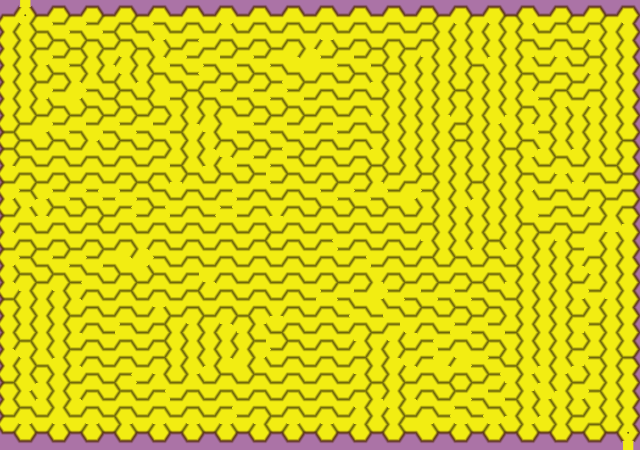
A Shadertoy shader for this pattern:

```glsl
// Yellow hexagonal maze with long zigzag corridors on a mauve ground
#define ROWS_IN_VIEW 26.95
#define COLUMN_PITCH 1.003
#define ORIGIN vec2(0.51, 0.415)
#define COLS 38
#define ROWS 26
#define LINE_SOFT 0.17
#define STRAY 0.055
#define BUBBLES 0.36
#define PAPER vec3(0.95, 0.93, 0.07)
#define GROUND vec3(0.67, 0.45, 0.65)
#define INK vec3(0.39, 0.36, 0.04)
#define RIM_INK vec3(0.36, 0.20, 0.10)

// Blocks of upright corridors: first column, first row, last column, last row
const ivec4 UPRIGHT[12] = ivec4[12](
    ivec4(0, 0, 1, 6), ivec4(5, 2, 8, 4), ivec4(11, 5, 12, 9),
    ivec4(23, 2, 25, 9), ivec4(26, 0, 30, 14), ivec4(36, 0, 37, 8),
    ivec4(33, 5, 35, 8), ivec4(22, 19, 23, 24), ivec4(0, 16, 3, 23),
    ivec4(10, 18, 14, 21), ivec4(31, 13, 33, 24), ivec4(36, 11, 37, 24));

float hash(vec2 p) {
    vec3 q = fract(p.xyx * vec3(0.1031, 0.1030, 0.0973));
    q += dot(q, q.yzx + 33.33);
    return fract((q.x + q.y) * q.z);
}

// Odd columns hold one more cell than even ones
bool inMaze(ivec2 c) {
    return c.x >= 0 && c.x < COLS && c.y >= 0 && c.y < ROWS - 1 + (c.x & 1);
}

// -1 outside, 0 for level corridors, otherwise the upright block number
int region(ivec2 c) {
    if (!inMaze(c)) return -1;
    for (int i = 0; i < 12; i++) {
        ivec4 b = UPRIGHT[i];
        if (c.x >= b.x && c.y >= b.y && c.x <= b.z && c.y <= b.w) return i + 1;
    }
    return 0;
}

// Pairs of rows whose corridor is lined with single-cell pockets
bool hasPockets(int column, int row) {
    return row < ROWS - 2 && hash(vec2(column / 9, row / 2) + 7.0) < BUBBLES;
}

// Whether two neighbouring maze cells are joined
bool isOpen(ivec2 a, ivec2 b) {
    if (a.x > b.x || (a.x == b.x && a.y > b.y)) { ivec2 t = a; a = b; b = t; }
    int k = region(a);
    bool same = k == region(b), joined = false;
    int row = min(a.y, b.y);
    if (a.x == b.x) {
        // Level corridors turn back at alternate ends
        int side = (a.y & 1) == 1 ? 1 : -1;
        joined = same && (k > 0 || region(a + ivec2(side, 0)) != 0);
        if (b.y == ROWS - 1) joined = true;
    } else if (a.y == b.y) {
        int side = (a.x & 1) == 1 ? 1 : -1;
        if (k > 0) joined = same && region(a + ivec2(0, side)) != k;
        else joined = same && (!hasPockets(a.x, row) || ((a.x ^ a.y) & 1) == 0);
    } else {
        joined = same && k == 0 && (row & 1) == 0 && hasPockets(a.x, row);
    }
    return joined != (hash(vec2(a + b)) < STRAY);
}

vec2 cellCentre(ivec2 c) {
    return vec2(float(c.x) * COLUMN_PITCH, float(c.y) + ((c.x & 1) == 1 ? 0.5 : 1.0));
}

ivec2 nearestCell(vec2 p) {
    int middle = int(round(p.x / COLUMN_PITCH));
    float best = 1e3;
    ivec2 cell = ivec2(0);
    for (int i = -1; i <= 1; i++) {
        int x = middle + i;
        ivec2 c = ivec2(x, int(round(p.y - ((x & 1) == 1 ? 0.5 : 1.0))));
        vec2 d = (p - cellCentre(c)) * vec2(0.866 / COLUMN_PITCH, 1.0);
        if (dot(d, d) < best) { best = dot(d, d); cell = c; }
    }
    return cell;
}

// Neighbour across side k, counted from the lower right
ivec2 neighbour(ivec2 c, int k) {
    if (k == 1 || k == 4) return c + ivec2(0, k == 1 ? 1 : -1);
    int odd = c.x & 1;
    return c + ivec2(k == 0 || k == 5 ? 1 : -1, (k == 0 || k == 2) ? 1 - odd : -odd);
}

vec2 corner(int k) {
    float angle = radians(60.0 * float(k));
    return vec2(cos(angle) * COLUMN_PITCH / 1.5, sin(angle) / 1.732);
}

float segmentDistance(vec2 p, vec2 a, vec2 b) {
    vec2 ab = b - a;
    return length(p - a - ab * clamp(dot(p - a, ab) / dot(ab, ab), 0.0, 1.0));
}

void mainImage(out vec4 fragColor, in vec2 fragCoord) {
    vec2 p = vec2(fragCoord.x, iResolution.y - fragCoord.y) / iResolution.y * ROWS_IN_VIEW - ORIGIN;
    ivec2 cell = nearestCell(p), entry = ivec2(1, 0), finish = ivec2(COLS - 1, ROWS - 1);
    vec2 q = p - cellCentre(cell);
    bool inside = inMaze(cell);

    // Distances to the inner walls and to the rim
    float inner = 1.0, rim = 1.0;
    for (int k = 0; k < 6; k++) {
        ivec2 other = neighbour(cell, k);
        bool otherInside = inMaze(other);
        float d = segmentDistance(q, corner(k), corner(k + 1));
        bool gate = (min(cell.y, other.y) == -1 && cell.x == entry.x && other.x == entry.x)
            || (max(cell.y, other.y) == ROWS && cell.x == finish.x && other.x == finish.x);
        if (inside != otherInside) { if (!gate) rim = min(rim, d); }
        else if (inside && !isOpen(cell, other)) inner = min(inner, d);
    }

    // Ground with the way in and the way out
    float gateX = (p.y < 5.0 ? cellCentre(entry) : cellCentre(finish)).x;
    float passage = 1.0 - smoothstep(0.27, 0.35, abs(p.x - gateX));
    vec3 color = inside ? PAPER : mix(GROUND, PAPER, passage);

    // Soft ink lines and the two end dots
    color = mix(INK, color, smoothstep(-0.03, LINE_SOFT, inner));
    color = mix(RIM_INK, color, smoothstep(-0.03, LINE_SOFT, rim));
    float dots = min(length(p - cellCentre(entry)), length(p - cellCentre(finish)));
    color = mix(INK, color, smoothstep(0.02, 0.09, dots));
    fragColor = vec4(color, 1.0);
}
```
